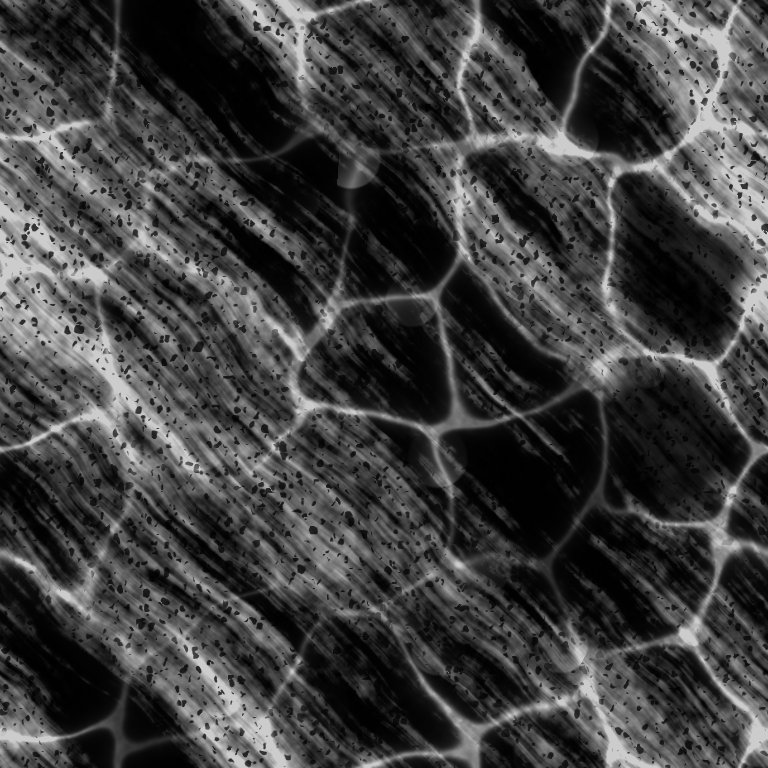
Write a Shadertoy shader that draws this texture.

```glsl
#define STREAK_BROAD vec2(3.0, 6.0)
#define STREAK_MID vec2(6.0, 26.0)
#define STREAK_FINE vec2(14.0, 90.0)
#define GRAIN_COUNT 72.0
#define SPECK_COUNT 80.0
#define CRACK_CELLS 5.0
#define PATCH_CELLS 9.0
#define BASE_TONE 0.165
#define CONTRAST 2.9
#define CRACK_GLOW 0.34
#define SPECK_DEPTH 0.75

// Integer hash, two random values per cell
vec2 hash2(vec2 cell, float seed) {
    uvec2 v = uvec2(cell + seed * 331.0);
    v = v * 1664525u + 1013904223u;
    v.x += v.y * 1664525u;
    v.y += v.x * 1664525u;
    v ^= v >> 16u;
    v.x += v.y * 1664525u;
    v.y += v.x * 1664525u;
    v ^= v >> 16u;
    return vec2(v & 65535u) / 65535.0;
}

// Value noise that wraps after a whole period
float noise(vec2 p, vec2 period, float seed) {
    vec2 i = floor(p), f = fract(p);
    f = f * f * f * (f * (f * 6.0 - 15.0) + 10.0);
    vec2 lo = mod(i, period), hi = mod(i + 1.0, period);
    float bottom = mix(hash2(lo, seed).x, hash2(vec2(hi.x, lo.y), seed).x, f.x);
    float top = mix(hash2(vec2(lo.x, hi.y), seed).x, hash2(hi, seed).x, f.x);
    return mix(bottom, top, f.y);
}

float fbm(vec2 uv, vec2 period, int octaves, float seed) {
    float sum = 0.0, total = 0.0, weight = 0.5;
    for (int i = 0; i < octaves; i++) {
        sum += weight * noise(uv * period, period, seed + float(i));
        total += weight;
        weight *= 0.5;
        period *= 2.0;
    }
    return sum / total;
}

vec2 scatter(vec2 cell, float period, float seed) {
    return 0.1 + 0.8 * hash2(mod(cell, period), seed);
}

// Offset to the nearest scattered point, and that point's cell
vec4 nearest(vec2 p, float period, float seed) {
    vec2 base = floor(p);
    vec4 best = vec4(9.0);
    for (int y = -1; y <= 1; y++)
    for (int x = -1; x <= 1; x++) {
        vec2 cell = base + vec2(x, y);
        vec2 r = cell + scatter(cell, period, seed) - p;
        if (dot(r, r) < dot(best.xy, best.xy)) best = vec4(r, cell);
    }
    return best;
}

// Distance to the cell border, blended so that junctions flare
float borderDistance(vec2 p, vec4 home, float period, float seed) {
    float sum = 0.0;
    for (int y = -2; y <= 2; y++)
    for (int x = -2; x <= 2; x++) {
        vec2 cell = home.zw + vec2(x, y);
        vec2 r = cell + scatter(cell, period, seed) - p;
        vec2 across = r - home.xy;
        if (dot(across, across) > 0.0001)
            sum += exp(-24.0 * dot(0.5 * (r + home.xy), normalize(across)));
    }
    return max(-log(sum) / 24.0, 0.0);
}

void mainImage(out vec4 fragColor, in vec2 fragCoord) {
    vec2 uv = fragCoord / iResolution.xy;
    vec2 bend = vec2(fbm(uv, vec2(6.0), 3, 40.0), fbm(uv, vec2(6.0), 3, 50.0)) - 0.5;

    // Diagonal fibres on a sheared, wrapping lattice
    vec2 q = uv + 0.035 * bend;
    vec2 fibre = vec2(q.x, q.x + q.y);
    float grain = fbm(uv, vec2(GRAIN_COUNT), 3, 30.0);
    float v = 0.45 * (fbm(fibre, STREAK_BROAD, 5, 1.0) - 0.5)
            + 0.25 * (fbm(fibre, STREAK_MID, 3, 10.0) - 0.5)
            + 0.21 * (fbm(fibre, STREAK_FINE, 3, 20.0) - 0.5)
            + 0.12 * (grain - 0.5);
    float tone = BASE_TONE + CONTRAST * v;
    tone = 0.5 * (tone + sqrt(tone * tone + 0.004));

    // Small ragged dark specks
    vec2 ragged = vec2(grain, noise(uv * 160.0, vec2(160.0), 60.0)) - 0.5;
    vec4 speck = nearest(uv * SPECK_COUNT + 0.7 * ragged, SPECK_COUNT, 70.0);
    vec2 speckId = hash2(mod(speck.zw, SPECK_COUNT), 71.0);
    float radius = mix(0.1, 0.4, speckId.x * speckId.x);
    float pit = 1.0 - smoothstep(radius - 0.1, radius + 0.1, length(speck.xy));
    tone *= 1.0 - SPECK_DEPTH * pit * step(0.3, speckId.y);

    // Curved web of cracks, with some hollows almost black
    vec2 web = (uv + 0.09 * bend) * CRACK_CELLS;
    vec4 home = nearest(web, CRACK_CELLS, 80.0);
    float border = borderDistance(web, home, CRACK_CELLS, 80.0);
    float hollow = step(0.72, hash2(mod(home.zw, CRACK_CELLS), 81.0).x);
    tone *= 1.0 - 0.75 * hollow * smoothstep(0.0, 0.22, border);

    // Translucent chips beside the cracks
    vec4 chip = nearest(uv * PATCH_CELLS, PATCH_CELLS, 90.0);
    vec2 chipId = hash2(mod(chip.zw, PATCH_CELLS), 91.0);
    float size = mix(0.18, 0.36, chipId.y);
    float disc = 1.0 - smoothstep(size - 0.02, size + 0.02, length(chip.xy));
    float shade = 0.14 + 0.16 * chip.y / size;
    tone += disc * step(0.65, chipId.x) * max(shade, 0.0) * exp(-7.0 * border);

    // Bright crack core inside a soft halo
    float strength = smoothstep(0.15, 0.65, noise(uv * 4.0, vec2(4.0), 100.0));
    float core = exp(-pow(border / 0.022, 2.0));
    float halo = exp(-border / 0.055);
    tone += mix(0.3, 1.0, strength) * (CRACK_GLOW * core + 0.17 * halo) * (0.8 + 0.4 * grain);

    fragColor = vec4(vec3(clamp(tone, 0.0, 0.8)), 1.0);
}
```
